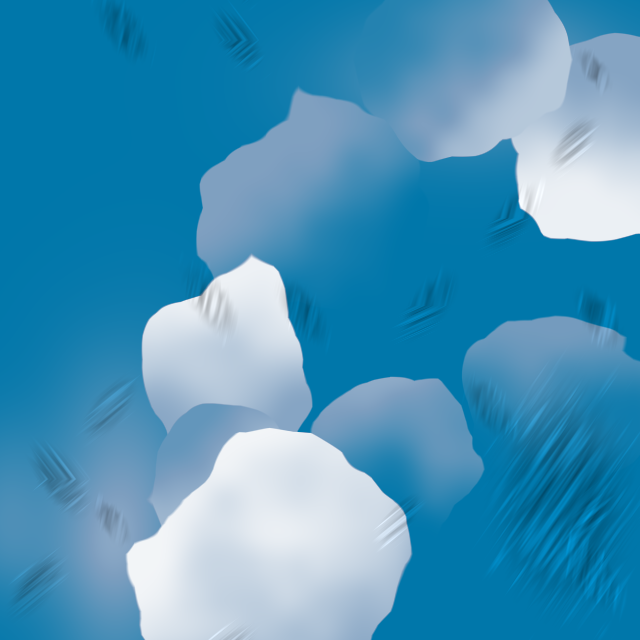
Write a Shadertoy shader that draws this background.

```glsl
// Overlapping pale clouds with crisp faceted rims on a blue sky, brushed with slanted hatching.

float hash(vec2 p) {
    vec3 q = fract(p.xyx * vec3(0.1031, 0.1030, 0.0973));
    q += dot(q, q.yzx + 33.33);
    return fract((q.x + q.y) * q.z);
}

float blend(vec2 cell, vec2 f) {
    return mix(mix(hash(cell), hash(cell + vec2(1, 0)), f.x),
               mix(hash(cell + vec2(0, 1)), hash(cell + vec2(1, 1)), f.x), f.y);
}

// Smooth noise for shading, linear noise for kinked outlines
float softNoise(vec2 p) {
    vec2 f = fract(p);
    return blend(floor(p), f * f * (3.0 - 2.0 * f));
}

float facetNoise(vec2 p) {
    return blend(floor(p), fract(p));
}

vec2 facetWarp(vec2 p) {
    return vec2(facetNoise(p), facetNoise(p + 47.3)) - 0.5;
}

float haze(vec2 p, vec2 center, vec2 size) {
    vec2 q = (p - center) / size;
    return exp(-dot(q, q));
}

// Lays one cloud over the lightness: bright toward the lit side, fading away from it
float puff(float light, vec2 p, vec2 center, float radius, float litAngle, float gain) {
    vec2 seed = center * 31.0 + 100.0;
    vec2 q = p - center;
    vec2 w = q + 0.075 * facetWarp(p * 9.0 + seed) + 0.022 * facetWarp(p * 27.0 + seed);
    float side = dot(q, vec2(cos(litAngle), sin(litAngle))) / radius;
    side += 0.8 * (softNoise(p * 8.0 + seed) - 0.5) + 0.25 * (softNoise(p * 19.0 + seed) - 0.5);
    float base = 0.55 * smoothstep(0.6, 0.95, gain);
    float shade = gain * mix(base, 1.0, smoothstep(-0.85, 0.95, side));
    float edge = 1.2 / iResolution.y;
    return mix(light, shade, smoothstep(edge, -edge, length(w) - radius));
}

// Slanted strokes inside a ragged ellipse: x is signed stroke, y is coverage
vec2 hatch(vec2 q, vec2 size, float bend, float seed) {
    vec2 along = vec2(0.57, 0.82);
    float u = dot(q, vec2(along.y, -along.x)) + bend * abs(q.y);
    float v = dot(q, along);
    float stroke = softNoise(vec2(u * 170.0, v * 14.0) + seed + 60.0);
    stroke = 0.65 * stroke + 0.35 * softNoise(vec2(u * 360.0, v * 22.0) + seed + 90.0);
    float ragged = 1.0 - length(q / size) + 0.7 * (stroke - 0.5);
    return vec2(stroke - 0.5, 1.0) * smoothstep(0.0, 0.5, ragged);
}

vec3 skyRamp(float t) {
    vec3 sky = vec3(0.0, 0.467, 0.667);
    vec3 mist = vec3(0.49, 0.62, 0.75);
    vec3 white = vec3(0.95, 0.96, 0.97);
    return t < 0.5 ? mix(sky, mist, t * 2.0) : mix(mist, white, min(t * 2.0 - 1.0, 1.0));
}

void mainImage(out vec4 fragColor, in vec2 fragCoord) {
    vec2 p = fragCoord / iResolution.xy;

    // Soft haze behind the clouds
    float light = 0.5 * haze(p, vec2(0.2, 0.17), vec2(0.13, 0.24));
    light += 0.42 * haze(p, vec2(0.78, 0.87), vec2(0.25, 0.11));
    light += 0.2 * haze(p, vec2(0.0, 0.2), vec2(0.07, 0.14));
    light *= 0.7 + 0.6 * softNoise(p * 7.0);

    // Upper bank, from the right edge toward the middle
    for (int i = 0; i < 3; i++) {
        float k = float(i);
        vec2 center = vec2(0.96 - 0.23 * k, 0.79 + 0.32 * k - 0.19 * k * k);
        light = puff(light, p, center, 0.17, -1.6 + 0.95 * k * k, 0.97 - 0.23 * k);
    }

    // Lower bank, brightest on the left
    for (int i = 1; i < 4; i++) {
        float k = float(i);
        vec2 center = vec2(0.1 + 0.26 * k, 0.36 + 0.08 * sin(2.2 * k));
        float gain = 0.46 + 0.52 * haze(center, vec2(0.36, 0.42), vec2(0.24));
        light = puff(light, p, center, 0.145, 1.9 - 0.1 * k, gain);
    }

    // Foreground clouds
    for (int i = 0; i < 2; i++) {
        float k = float(i);
        light = puff(light, p, vec2(0.35 + 0.08 * k, 0.26 - 0.17 * k),
                     0.13 + 0.08 * k, -1.2 + 3.4 * k, 0.86 + 0.14 * k);
    }

    // Scattered hatch patches, plus one broad patch at the lower right
    vec2 strokes = hatch(p - vec2(0.88, 0.22), vec2(0.13, 0.21), 0.0, 5.0);
    vec2 cell = floor(p * 7.0);
    for (int y = -1; y <= 1; y++)
    for (int x = -1; x <= 1; x++) {
        vec2 id = cell + vec2(x, y) + 20.0;
        float pick = hash(id + 3.7);
        if (pick > 0.4) continue;
        vec2 jitter = vec2(hash(id + 11.2), hash(id + 27.9));
        vec2 q = p - (id - 20.0 + 0.2 + 0.6 * jitter) / 7.0;
        float tilt = pick < 0.2 ? 0.9 : -0.8;
        q.x -= tilt * q.y * 0.6;
        float bend = jitter.x > 0.6 ? 0.8 : 0.0;
        strokes += 0.8 * hatch(q, vec2(0.035, 0.055) * (0.7 + 0.6 * jitter.y), bend, pick * 90.0);
    }

    vec3 color = skyRamp(light);
    color *= 1.0 + 0.65 * strokes.x - 0.1 * min(strokes.y, 1.0);
    fragColor = vec4(clamp(color, 0.0, 1.0), 1.0);
}
```
